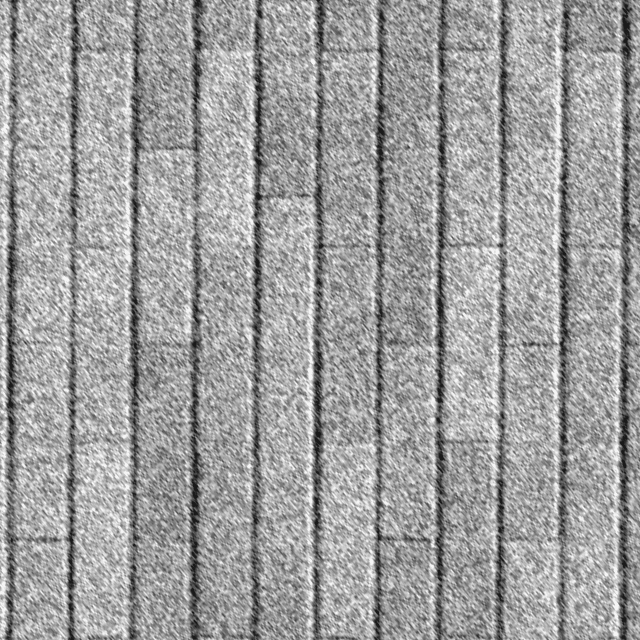
This texture is drawn by a Shadertoy shader. Its source:

```glsl
// Upright grey planks in staggered courses, with dark leaning seams lit on one side.
// Seams and joints are soft lines around the nearest grid line; stretched value noise
// makes the slanted grain, and hashes with layered sines vary tone and wear.

#define PLANK_WIDTH   0.0958
#define FIRST_SEAM    0.0185
#define SEAM_LEAN     0.006
#define BRICK_HEIGHT  0.306
#define FIRST_JOINT   0.157
#define SHORT_COLUMN  4.0
#define SEAM_HALF     0.0064
#define JOINT_HALF    0.0036
#define BASE_GREY     0.656
#define TONE_RANGE    0.13
#define GRAIN_AMOUNT  0.37

float hash(vec2 p) {
    vec3 q = fract(p.xyx * 0.1031);
    q += dot(q, q.yzx + 33.33);
    return fract((q.x + q.y) * q.z);
}

float valueNoise(vec2 p) {
    vec2 cell = floor(p), f = fract(p);
    f = f * f * (3.0 - 2.0 * f);
    return mix(mix(hash(cell), hash(cell + vec2(1, 0)), f.x),
               mix(hash(cell + vec2(0, 1)), hash(cell + vec2(1, 1)), f.x), f.y);
}

// Smooth wear along a line, about -1 to 1
float wear(float t, float seed) {
    return 0.5 * sin(t * 9.0 + seed * 2.7) + 0.3 * sin(t * 23.0 + seed * 5.1)
         + 0.2 * sin(t * 61.0 + seed * 1.3);
}

float softLine(float d, float halfWidth) {
    d /= halfWidth;
    return exp(-d * d);
}

// Fine streaks falling to the right
float grain(vec2 p) {
    vec2 q = vec2(0.77 * p.x + 0.64 * p.y, 0.64 * p.x - 0.77 * p.y) + 3.0;
    float coarse = valueNoise(q * vec2(320.0, 125.0));
    float fine = valueNoise(q * vec2(470.0, 250.0) + 57.0);
    return 0.95 * coarse + 1.05 * fine - 1.0;
}

// Broad cloudy stains
float stains(vec2 p) {
    return sin(p.x * 13.0 + 2.0 * sin(p.y * 7.0)) * sin(p.y * 11.0 + 1.5 * sin(p.x * 9.0))
         + 0.5 * sin(p.x * 31.0 - p.y * 17.0);
}

// Dark gap between planks with a bright edge on its left
float seamShade(float x, float y, float id) {
    float d = x - 0.0009 * wear(y, id);
    float depth = 0.37 + 0.12 * wear(y * 0.8, id + 4.0) + 0.08 * (hash(vec2(id, 7.0)) - 0.5);
    float width = SEAM_HALF * (0.85 + 0.3 * hash(vec2(id, 19.0)) + 0.15 * wear(y * 0.7, id + 2.0));
    float shine = (0.10 + 0.18 * hash(vec2(id, 31.0))) * (0.8 + 0.4 * wear(y * 0.6, id + 9.0));
    return shine * softLine(d + 0.0110, 0.0046) - depth * softLine(d, width);
}

// Thin, broken joint between the bricks of one column
float jointShade(float y, float x, vec2 id) {
    float seed = id.x * 3.0 + id.y * 7.0;
    float d = y - 0.0018 * wear(x * 3.0, seed);
    float strength = hash(id + 43.0);
    float depth = (0.10 + 0.22 * strength * strength * strength) * (0.75 + 0.45 * wear(x * 4.0, seed));
    return 0.05 * softLine(d + 0.008, 0.004) - depth * softLine(d, JOINT_HALF);
}

void mainImage(out vec4 fragColor, in vec2 fragCoord) {
    vec2 p = fragCoord / iResolution.xy;

    // Plank column and nearest seam
    float u = (p.x - FIRST_SEAM - SEAM_LEAN * (p.y - 0.5)) / PLANK_WIDTH;
    float column = floor(u);
    float seam = floor(u + 0.5);

    // Odd columns shift by half a brick; one column holds half-length bricks
    bool isShort = column == SHORT_COLUMN;
    float brick = BRICK_HEIGHT * (isShort ? 0.5 : 1.0);
    float stagger = isShort ? 0.5 : 0.5 * mod(column, 2.0);
    float v = (p.y - FIRST_JOINT) / brick - stagger;
    float joint = floor(v + 0.5);
    float jointDist = (v - joint) * brick;

    // Brick tone, blended across the joint
    float below = hash(vec2(column, joint - 1.0) + 11.0);
    float above = hash(vec2(column, joint) + 11.0);
    float tone = mix(below, above, smoothstep(-0.003, 0.003, jointDist)) - 0.5;

    float grey = BASE_GREY + TONE_RANGE * tone + 0.022 * stains(p);
    grey += seamShade((u - seam) * PLANK_WIDTH, p.y, seam);
    grey += jointShade(jointDist, p.x, vec2(column, joint));
    grey += GRAIN_AMOUNT * grain(p);
    fragColor = vec4(vec3(clamp(grey, 0.10, 0.96)), 1.0);
}
```
